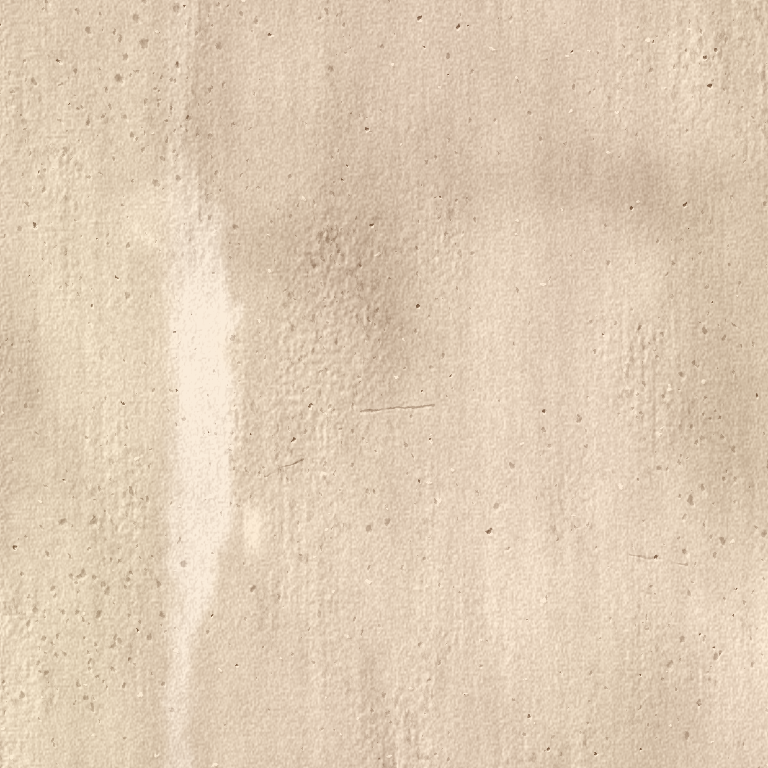
Reproduce this texture procedurally as a three.js fragment shader.

```glsl
varying vec2 vUv;

const vec3 PLASTER = vec3(0.86, 0.78, 0.69);
const vec3 TONE_STEP = vec3(0.047, 0.052, 0.053);
const vec3 OCHRE_TINT = vec3(-0.003, 0.004, -0.008);
const vec3 WASH_TINT = vec3(-0.005, 0.004, 0.02);

float hash(vec2 cell) {
  vec3 q = fract(cell.xyx * 0.1031);
  q += dot(q, q.yzx + 33.33);
  return fract((q.x + q.y) * q.z);
}

// Smooth noise centred on zero
float grain(vec2 p) {
  vec2 i = floor(p);
  vec2 f = fract(p);
  f = f * f * (3.0 - 2.0 * f);
  float low = mix(hash(i), hash(i + vec2(1.0, 0.0)), f.x);
  float high = mix(hash(i + vec2(0.0, 1.0)), hash(i + 1.0), f.x);
  return mix(low, high, f.y) - 0.5;
}

float clouds(vec2 p) {
  float sum = 0.0;
  float amp = 0.5;
  for (int i = 0; i < 5; i++) {
    sum += amp * grain(p);
    p = p * 2.03 + 17.3;
    amp *= 0.58;
  }
  return sum;
}

float blot(vec2 p, vec2 centre, vec2 radius) {
  vec2 d = (p - centre) / radius;
  return exp(-dot(d, d));
}

// Scattered ragged pits, each with a lit lower rim
float pits(vec2 p, vec2 grid, float density, float size, float seed) {
  vec2 g = p * grid;
  float sum = 0.0;
  for (int k = 0; k < 9; k++) {
    vec2 cell = floor(g) + vec2(mod(float(k), 3.0), floor(float(k) / 3.0)) - 1.0;
    vec2 jitter = vec2(hash(cell + seed), hash(cell + seed + 41.0));
    float radius = size * mix(0.35, 1.0, hash(cell + seed + 83.0));
    vec2 d = g - cell - jitter;
    d.x += 0.5 * d.y * (jitter.y - 0.5);
    float hole = 1.0 - smoothstep(0.5, 1.1, length(d) / radius);
    float rim = 1.0 - smoothstep(0.5, 1.1, length(d + radius * vec2(-0.5, 0.8)) / radius);
    sum += step(hash(cell + seed + 127.0), density) * (hole - 0.35 * rim);
  }
  return sum;
}

// Thin broken line with a lit lower edge
float crack(vec2 p, vec2 a, vec2 b) {
  p.y += 0.01 * clouds(p * 45.0);
  vec2 ab = b - a;
  vec2 d = p - a - ab * clamp(dot(p - a, ab) / dot(ab, ab), 0.0, 1.0);
  float dark = 1.0 - smoothstep(0.0003, 0.0019, length(d));
  float lit = 1.0 - smoothstep(0.0003, 0.0022, length(d + vec2(0.0, 0.0028)));
  return (dark - 0.3 * lit) * smoothstep(-0.45, 0.0, grain(p * 90.0));
}

float relief(vec2 p, vec2 scale, float shift) {
  return grain(p * scale) - grain((p + vec2(-shift, shift)) * scale);
}

// Broad dark and pale weathering
float stains(vec2 p) {
  vec2 w = p + 0.1 * vec2(clouds(p * 9.0), clouds(p * 9.0 + 31.0));
  float dark = 1.8 * blot(w, vec2(0.50, 0.60), vec2(0.08, 0.17))
    + 1.0 * blot(w, vec2(0.46, 0.84), vec2(0.19, 0.17))
    + 1.4 * blot(w, vec2(0.84, 0.74), vec2(0.18, 0.05))
    + 1.5 * blot(w, vec2(0.00, 0.45), vec2(0.05, 0.20))
    + 1.5 * blot(w, vec2(0.95, 0.42), vec2(0.06, 0.17))
    + 1.1 * blot(w, vec2(0.36, 0.69), vec2(0.08, 0.06))
    + 0.5 * blot(w, vec2(0.40, 0.10), vec2(0.14, 0.35));
  float pale = 0.6 * blot(w, vec2(0.72, 0.34), vec2(0.13, 0.34))
    + 0.6 * blot(w, vec2(0.12, 0.48), vec2(0.10, 0.40))
    + 0.9 * blot(w, vec2(1.00, 0.15), vec2(0.09, 0.10))
    + 1.6 * blot(w, vec2(0.20, 0.71), vec2(0.035, 0.025))
    + 2.3 * blot(p, vec2(0.33, 0.31), vec2(0.014, 0.035));
  return pale - dark + 2.8 * clouds(p * vec2(8.0, 3.5) + 5.0);
}

// Whitewash run, wide in the middle and thin towards both ends
float washRun(vec2 p) {
  float x = p.x + 0.04 * clouds(p * vec2(45.0, 22.0));
  float belly = smoothstep(0.10, 0.34, p.y) * (1.0 - smoothstep(0.68, 0.80, p.y));
  float right = mix(0.25, 0.304, belly);
  float body = smoothstep(0.205, 0.245, x) * (1.0 - smoothstep(right - 0.02, right + 0.01, x));
  return body * mix(1.0, 0.35, smoothstep(0.62, 0.82, p.y));
}

void main() {
  vec2 p = vUv;
  float wash = washRun(p);
  float tone = 0.46 + stains(p) + 1.9 * wash;
  // Vertical trowel streaks, stronger in some places
  float patches = smoothstep(-0.1, 0.35, clouds(p * vec2(12.0, 6.0) + 43.0));
  tone += (0.5 + 1.2 * patches) * (grain(p * vec2(250.0, 9.0)) + 0.6 * grain(p * vec2(70.0, 4.0)));
  // Fine grain everywhere, crumbs and dark flecks in rough patches
  float rough = patches + 1.2 * blot(p, vec2(0.45, 0.58), vec2(0.08, 0.17));
  tone += 1.7 * grain(p * vec2(470.0, 330.0)) + 1.2 * relief(p, vec2(400.0, 330.0), 0.002);
  tone += 2.4 * rough * relief(p, vec2(210.0, 150.0), 0.0025);
  tone -= (0.3 + 1.7 * rough) * smoothstep(0.12, 0.3, clouds(p * vec2(130.0, 70.0)));
  // Pits gather in clusters, specks and pale chips spread everywhere
  float cluster = blot(p, vec2(0.11, 0.19), vec2(0.10, 0.10))
    + 0.8 * blot(p, vec2(0.18, 0.88), vec2(0.11, 0.11)) + 0.6 * blot(p, vec2(0.92, 0.34), vec2(0.06, 0.14));
  vec2 ragged = p + 0.009 * vec2(clouds(p * 110.0), clouds(p * 110.0 + 7.0));
  tone -= 3.2 * pits(ragged, vec2(85.0, 60.0), 0.01 + 0.45 * cluster, 0.38, 3.0);
  tone -= 3.0 * pits(ragged, vec2(150.0, 105.0), 0.02 + 0.06 * rough, 0.38, 57.0);
  tone -= 8.0 * pits(ragged, vec2(28.0, 26.0), 0.09, 0.09, 211.0);
  tone += 3.0 * pits(ragged, vec2(60.0, 75.0), 0.02, 0.25, 307.0);
  tone -= 3.6 * crack(p, vec2(0.47, 0.464), vec2(0.565, 0.472));
  tone -= 3.4 * crack(p, vec2(0.345, 0.382), vec2(0.395, 0.402));
  tone -= 2.2 * crack(p, vec2(0.82, 0.278), vec2(0.895, 0.266));
  float ochre = 2.0 * clouds(p * vec2(4.0, 2.0) + 71.0) + blot(p, vec2(0.1, 0.4), vec2(0.15, 0.6));
  vec3 tint = mix(OCHRE_TINT * ochre, WASH_TINT, wash);
  gl_FragColor = vec4(PLASTER + TONE_STEP * clamp(tone, -8.0, 2.7) + tint, 1.0);
}
```
